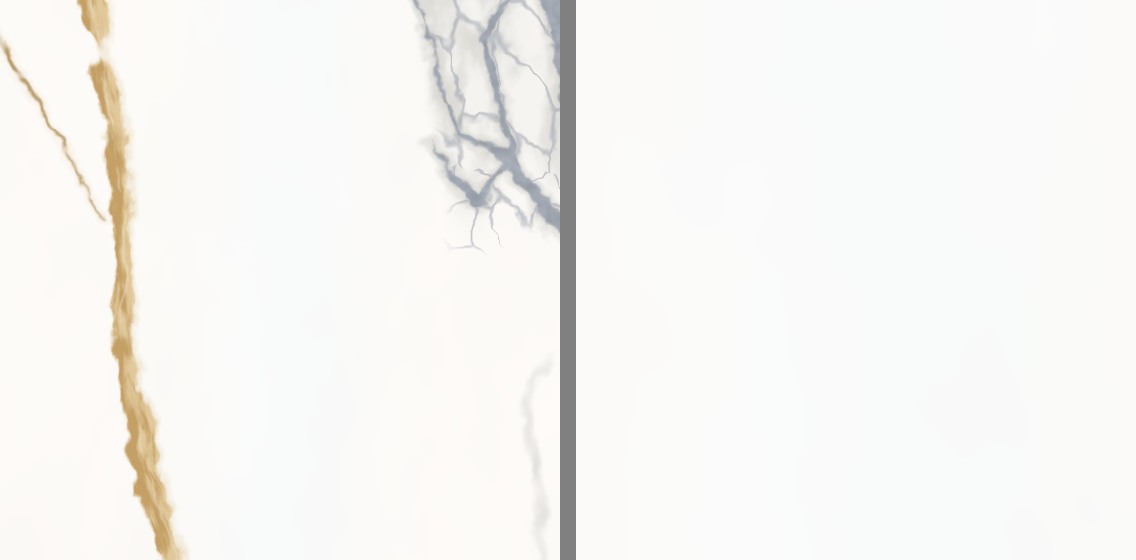
Left, the full canvas; right, a detail of the centre.
This texture is drawn by a WebGL 2 fragment shader. Its source:

```glsl
#version 300 es
precision highp float;
// White marble with a ragged gold vein and a network of blue-grey veins.
#define WHITE vec3(0.985, 0.982, 0.975)
#define CREAM vec3(0.93, 0.89, 0.80)
#define TAN vec3(0.87, 0.76, 0.56)
#define GOLD vec3(0.76, 0.61, 0.38)
#define PALE_GREY vec3(0.85, 0.845, 0.825)
#define BLUE_GREY vec3(0.61, 0.635, 0.68)
#define WARP 0.045
#define SOFTNESS 0.0042
#define GOLD_WIDTH 0.021
#define CELLS vec2(12.0, 6.5)

uniform vec2 u_resolution;
out vec4 fragColor;

vec2 hash2(vec2 p) {
  vec3 q = fract(p.xyx * vec3(0.1031, 0.1030, 0.0973));
  q += dot(q, q.yzx + 33.33);
  return fract((q.xx + q.yz) * q.zy);
}

float noise(vec2 p) {
  vec2 i = floor(p), f = fract(p);
  f = f * f * (3.0 - 2.0 * f);
  vec2 e = vec2(0.0, 1.0);
  return mix(mix(hash2(i).x, hash2(i + e.yx).x, f.x),
             mix(hash2(i + e.xy).x, hash2(i + e.yy).x, f.x), f.y);
}

float fbm(vec2 p) {
  float sum = 0.0, amp = 0.5;
  for (int i = 0; i < 4; i++) {
    sum += amp * noise(p);
    p = mat2(1.6, 1.2, -1.2, 1.6) * p + 7.3;
    amp *= 0.5;
  }
  return sum / 0.94;
}

// Signed distance to a strand whose half width runs from w.x to w.y
float strand(vec2 p, vec2 a, vec2 b, vec2 w) {
  vec2 ab = b - a;
  float t = clamp(dot(p - a, ab) / dot(ab, ab), 0.0, 1.0);
  return length(p - a - ab * t) - mix(w.x, w.y, t);
}

// Difference of the two nearest cell distances: zero on cell borders
float cellBorder(vec2 p) {
  vec2 cell = floor(p), nearest = vec2(9.0);
  for (int j = -1; j <= 1; j++)
    for (int i = -1; i <= 1; i++) {
      vec2 c = cell + vec2(i, j);
      float d = length(c + 0.15 + 0.7 * hash2(c) - p);
      nearest = d < nearest.x ? vec2(d, nearest.x) : vec2(nearest.x, min(nearest.y, d));
    }
  return nearest.y - nearest.x;
}

float fill(float d) {
  float s = max(SOFTNESS, 0.8 / u_resolution.y);
  return 1.0 - smoothstep(-s, s, d);
}

vec3 stone(vec2 p) {
  float cool = smoothstep(0.2, 0.5, p.x) * (1.0 - smoothstep(0.55, 0.8, p.x));
  vec3 c = WHITE + mix(vec3(0.005, -0.001, -0.007), vec3(-0.006, -0.001, 0.007), cool);
  return c + 0.014 * (fbm(p * vec2(7.0, 4.0)) - 0.5);
}

vec3 goldVein(vec3 c, vec2 p) {
  float path = 0.302 - 0.152 * p.y - 0.02 * sin(5.3 * p.y);
  float rough = fbm(p * vec2(45.0, 32.0)) - 0.5;
  float gap = mix(0.2, 1.0, smoothstep(0.0, 0.06, abs(p.y - 0.91)));
  float halfWidth = GOLD_WIDTH * (0.55 + 0.75 * noise(vec2(3.0, p.y * 9.0))) * gap;
  float x = p.x - path + 0.018 * (fbm(vec2(p.y * 12.0, 5.0)) - 0.5);
  float d = abs(x) - halfWidth + 0.026 * rough;
  float side = x / halfWidth;

  // Cream halo, wider on the right, then a body darker on the left
  float reach = mix(0.008, 0.017, smoothstep(-0.01, 0.01, x));
  c = mix(c, CREAM, 0.75 * (1.0 - smoothstep(-0.002, reach, d)));
  float fibre = fbm(vec2(x * 85.0, p.y * 24.0));
  float depth = smoothstep(0.3, 0.8, fibre + 0.05 - 0.22 * side);
  vec3 body = mix(mix(CREAM, TAN, 0.85), GOLD, depth);
  c = mix(c, body, fill(d) * mix(0.4, 0.96, smoothstep(0.1, 0.4, gap - 0.1)));

  // Pale crack wandering inside the body
  float crack = abs(x - 0.004 - 0.025 * (fbm(vec2(p.y * 18.0, 9.0)) - 0.5));
  float lit = smoothstep(0.3, 0.6, noise(vec2(p.y * 25.0, 2.0)));
  c = mix(c, CREAM, 0.65 * lit * fill(crack - 0.001) * fill(d));

  // Thin side branch joining from the upper left
  vec2 q = p + WARP * 0.5 * (vec2(fbm(p * 28.0), fbm(p * 28.0 + 40.0)) - 0.5);
  float branch = strand(q, vec2(-0.01, 0.945), vec2(0.188, 0.61), vec2(0.005, 0.001));
  float broken = smoothstep(0.2, 0.6, noise(p * 60.0));
  c = mix(c, CREAM, 0.35 * (1.0 - smoothstep(0.0, 0.014, branch)));
  return mix(c, GOLD * 0.9, fill(branch) * mix(0.3, 0.85, broken));
}

vec3 greyVeins(vec3 c, vec2 p) {
  vec2 q = p + WARP * (vec2(fbm(p * 19.0), fbm(p * 19.0 + 31.0)) - 0.5);
  float left = q.x - 0.735 - 0.165 * (1.0 - q.y);
  float low = q.y - 0.54 - 0.5 * max(q.x - 0.87, 0.0);
  float region = smoothstep(-0.01, 0.03, left) * smoothstep(0.0, 0.03, low);
  float tint = smoothstep(0.35, 0.7, fbm(p * vec2(20.0, 11.0) + 4.0));
  c = mix(c, PALE_GREY, region * mix(0.2, 0.9, tint) * smoothstep(0.55, 0.8, p.y));

  // Fine network, tighter towards its foot
  vec2 cells = CELLS * mix(vec2(1.5, 2.2), vec2(1.0), step(0.7, q.y));
  float border = cellBorder((q + vec2(0.25 * q.y, 0.0)) * cells);
  float thin = 0.1 * smoothstep(0.3, 0.7, noise(p * 26.0));
  float web = (1.0 - smoothstep(0.0, thin + 0.08, border)) * region;

  // Main strands, a broad diagonal and the dark corner
  vec2 knot = vec2(0.87, 0.93), toe = vec2(0.85, 0.635), bend = vec2(0.91, 0.71);
  float d = strand(q, vec2(0.74, 1.01), vec2(0.82, 0.75), vec2(0.002, 0.005));
  d = min(d, strand(q, vec2(0.77, 0.74), toe, vec2(0.0, 0.014)));
  d = min(d, strand(q, vec2(0.925, 1.01), knot, vec2(0.003, 0.01)));
  d = min(d, strand(q, knot, bend, vec2(0.008, 0.006)));
  d = min(d, strand(q, vec2(0.82, 0.75), bend, vec2(0.005, 0.012)));
  d = min(d, strand(q, bend, vec2(1.01, 0.58), vec2(0.012, 0.017)));
  d = min(d, strand(q, bend, toe, vec2(0.004, 0.008)));
  d = min(d, 0.96 + 0.24 * (1.0 - q.y) - q.x);
  d += 0.01 * (fbm(p * 50.0 + 12.0) - 0.5);
  c = mix(c, PALE_GREY, 0.75 * (1.0 - smoothstep(0.0, 0.018, d)));
  vec3 ink = BLUE_GREY + 0.12 * (fbm(p * 60.0) - 0.5);
  c = mix(c, ink, max(0.55 * web, 0.93 * fill(d)));

  // Faint smoky vein in the lower right
  float smoke = 0.975 - 0.14 * p.y + 0.7 * max(p.y - 0.28, 0.0);
  float haze = 1.0 - smoothstep(0.0, 0.018, abs(q.x - smoke));
  haze *= (1.0 - smoothstep(0.33, 0.38, p.y)) * mix(0.35, 1.0, noise(p * 24.0));
  return mix(c, PALE_GREY, 0.8 * haze);
}

void main() {
  vec2 p = gl_FragCoord.xy / u_resolution;
  fragColor = vec4(greyVeins(goldVein(stone(p), p), p), 1.0);
}
```
